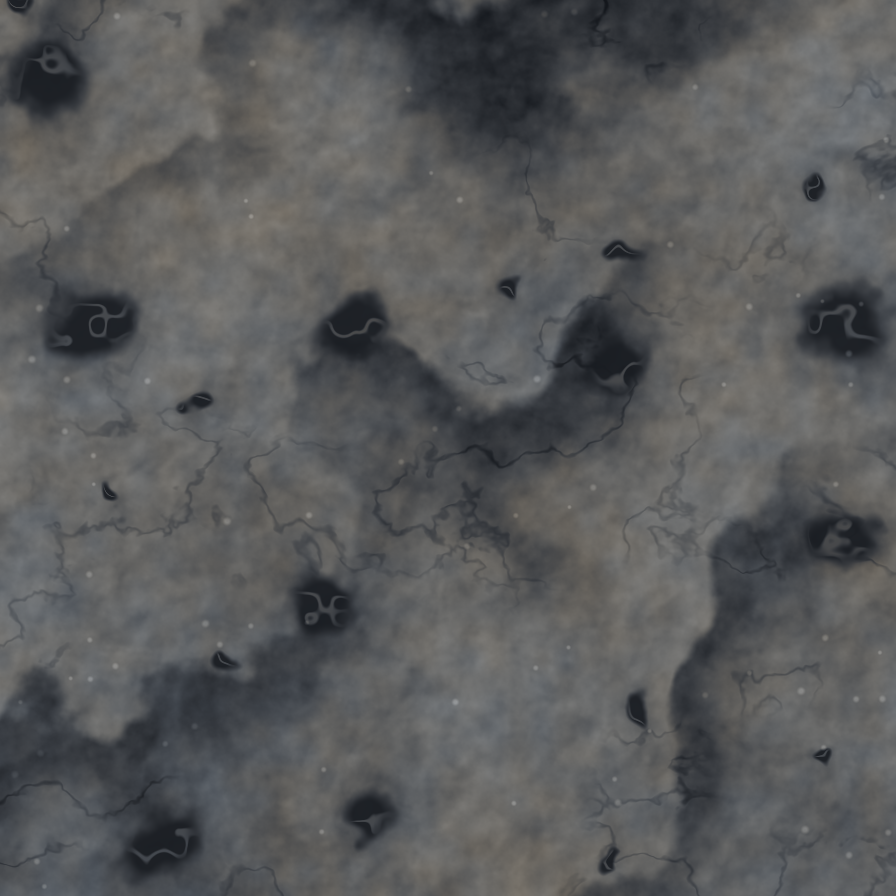
This texture is drawn by a three.js fragment shader. Its source:

```glsl
// Weathered grey rock with diagonal shadowed ledges, dark pits and fine grit.
varying vec2 vUv;

float hash(vec2 p) {
  vec3 q = fract(p.xyx * vec3(0.1031, 0.1030, 0.0973));
  q += dot(q, q.yzx + 33.33);
  return fract((q.x + q.y) * q.z);
}

float noise(vec2 p) {
  vec2 i = floor(p), f = fract(p);
  f = f * f * (3.0 - 2.0 * f);
  vec2 e = vec2(1.0, 0.0);
  return mix(mix(hash(i), hash(i + e.xy), f.x),
             mix(hash(i + e.yx), hash(i + e.xx), f.x), f.y);
}

// Fractal noise, about 0 to 1, turned at each octave to hide the lattice
float fbm(vec2 p) {
  float sum = 0.0, amp = 0.5;
  for (int i = 0; i < 5; i++) {
    sum += amp * noise(p);
    p = mat2(1.6, 1.2, -1.2, 1.6) * p + 19.7;
    amp *= 0.5;
  }
  return sum / 0.97;
}

// Nearest scattered spot: x is distance in radii, yz the offset in radii
vec3 scatter(vec2 p, float cells, float chance, float radius) {
  vec3 nearest = vec3(9.0, 0.0, 0.0);
  for (int j = -1; j <= 1; j++) {
    for (int i = -1; i <= 1; i++) {
      vec2 cell = floor(p * cells) + vec2(float(i), float(j));
      if (hash(cell + cells * 3.7) < chance) {
        vec2 center = cell + 0.2 + 0.6 * vec2(hash(cell + 17.3), hash(cell + 41.7));
        float size = radius * mix(0.5, 1.0, hash(cell + 71.9));
        vec2 offset = (p - center / cells) / size;
        float d = length(offset);
        if (d < nearest.x) nearest = vec3(d, offset);
      }
    }
  }
  return nearest;
}

// Ledges rising to the right: a crisp upper edge, fading down the slope
float ledgeShadow(vec2 p) {
  float along = dot(p, vec2(0.74, 0.67));
  float across = dot(p, vec2(0.67, -0.74));
  float bend = fbm(p * 3.2 + 5.0) - 0.5;
  float ragged = fbm(p * 13.0 + 31.0) - 0.5;
  float phase = across * 2.7 + bend * 1.7 + ragged * 0.22 + 0.3;
  float f = fract(phase);
  float band = smoothstep(0.0, 0.09, f) * (1.0 - smoothstep(0.09, 0.5, f));
  float broken = noise(vec2(along * 3.6, floor(phase) * 7.3 + 2.0));
  return band * smoothstep(0.2, 0.75, broken);
}

// Dark pit with a ragged rim and a pale streak inside
float carvePit(float tone, vec3 pit, float rough) {
  tone -= 0.05 * (1.0 - smoothstep(0.7, 2.0, pit.x));
  float hole = 1.0 - smoothstep(0.55, 1.15, pit.x);
  float curve = abs(pit.z + 0.4 * pit.y + 1.6 * (rough - 0.5));
  float streak = (1.0 - smoothstep(0.04, 0.24, curve))
               * (1.0 - smoothstep(0.4, 0.9, pit.x));
  return mix(tone, 0.11 + 0.17 * streak, hole * 0.92);
}

void main() {
  vec2 p = vUv;
  vec2 warp = vec2(fbm(p * 9.0 + 3.0), fbm(p * 9.0 + 47.0)) - 0.5;
  vec2 rock = p + warp * 0.05;

  // Broad stains and relief lit from the upper left
  float stain = fbm(p * 3.5 + 11.0);
  vec2 light = vec2(-0.005, 0.006);
  float relief = fbm(rock * 8.0) - fbm((rock + light) * 8.0);
  float grain = fbm(p * 52.0 + 7.0);
  float tone = 0.395 + 0.2 * (stain - 0.5) + 0.5 * relief + 0.12 * (grain - 0.5);

  // Ledge shadows and broken hairline crevices
  float shadow = ledgeShadow(p);
  tone -= 0.21 * shadow;
  float vein = abs(fbm(rock * vec2(11.0, 13.0) + 23.0) - 0.5);
  float crevice = (1.0 - smoothstep(0.0, 0.035, vein))
                * smoothstep(0.45, 0.7, noise(p * 7.0 + 61.0));
  tone -= 0.08 * crevice;

  // Large and small pits
  float rough = noise(p * 55.0 + 13.0);
  vec2 ragged = p + warp * 0.06 + (rough - 0.5) * 0.014;
  tone = carvePit(tone, scatter(ragged, 4.0, 0.4, 0.05), rough);
  tone = carvePit(tone, scatter(ragged + 0.37, 9.0, 0.13, 0.02), rough);

  // Pale mineral specks
  float speck = 1.0 - smoothstep(0.2, 1.0, scatter(p, 34.0, 0.06, 0.006).x);
  tone += 0.13 * speck * (1.0 - 0.6 * shadow);
  tone = clamp(tone, 0.09, 0.6);

  // Bluish shade, neutral light, patches of brown and slate
  vec3 color = tone + mix(vec3(-0.013, 0.0, 0.02), vec3(0.003, 0.0, -0.009),
                          smoothstep(0.2, 0.46, tone));
  float rust = fbm(p * 5.0 + 83.0) - 0.5 + 0.4 * (noise(p * 38.0) - 0.5);
  color += vec3(0.05, 0.004, -0.055) * rust * smoothstep(0.15, 0.4, tone);
  gl_FragColor = vec4(color, 1.0);
}
```
